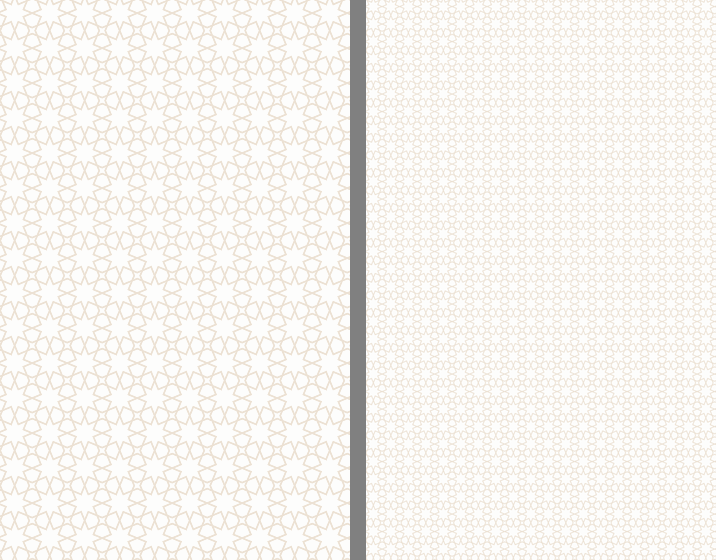
Left, the tile; right, the same tile 2 across and 2 down.
Write a Shadertoy shader that draws this pattern.

```glsl
// Fine tan lattice of eight-pointed stars and small four-pointed stars on white.
#define REPEATS vec2(10.0, 16.0)
#define STAR_CENTER vec2(0.42, 0.625)
#define LINE_WIDTH 0.021
#define LINE_SOFTNESS 0.05
#define PAPER_COLOR vec3(0.993, 0.993, 0.99)
#define LINE_COLOR vec3(0.83, 0.73, 0.60)

const float TIP_RADIUS = 0.5;
const float HALF_WEDGE = radians(22.5);

// Fold the cell into one 22.5 degree wedge with a star tip on the x axis.
vec2 foldEightfold(vec2 p) {
    p = abs(p);
    if (p.y > p.x) p = p.yx;
    vec2 mirrorNormal = vec2(-sin(HALF_WEDGE), cos(HALF_WEDGE));
    return p - 2.0 * max(dot(p, mirrorNormal), 0.0) * mirrorNormal;
}

// Straight strands cross at each tip: star edges inside, corner star outside.
float strandDistance(vec2 p) {
    vec2 q = foldEightfold(p);
    float strandHeight = tan(HALF_WEDGE) * abs(q.x - TIP_RADIUS);
    return abs(q.y - strandHeight) * cos(HALF_WEDGE);
}

// Share of a filter window covered by a strand.
float strandCoverage(float d, float window) {
    float halfWidth = 0.5 * LINE_WIDTH;
    float inner = max(d - 0.5 * window, -halfWidth);
    float outer = min(d + 0.5 * window, halfWidth);
    return clamp((outer - inner) / window, 0.0, 1.0);
}

void mainImage(out vec4 fragColor, in vec2 fragCoord) {
    vec2 cells = fragCoord / iResolution.xy * REPEATS;
    vec2 local = fract(cells - STAR_CENTER + 0.5) - 0.5;

    // Filter at least one pixel wide, in cell units.
    vec2 pixelSize = REPEATS / iResolution.xy;
    float window = max(LINE_SOFTNESS, max(pixelSize.x, pixelSize.y));

    float ink = strandCoverage(strandDistance(local), window);
    fragColor = vec4(mix(PAPER_COLOR, LINE_COLOR, ink), 1.0);
}
```
